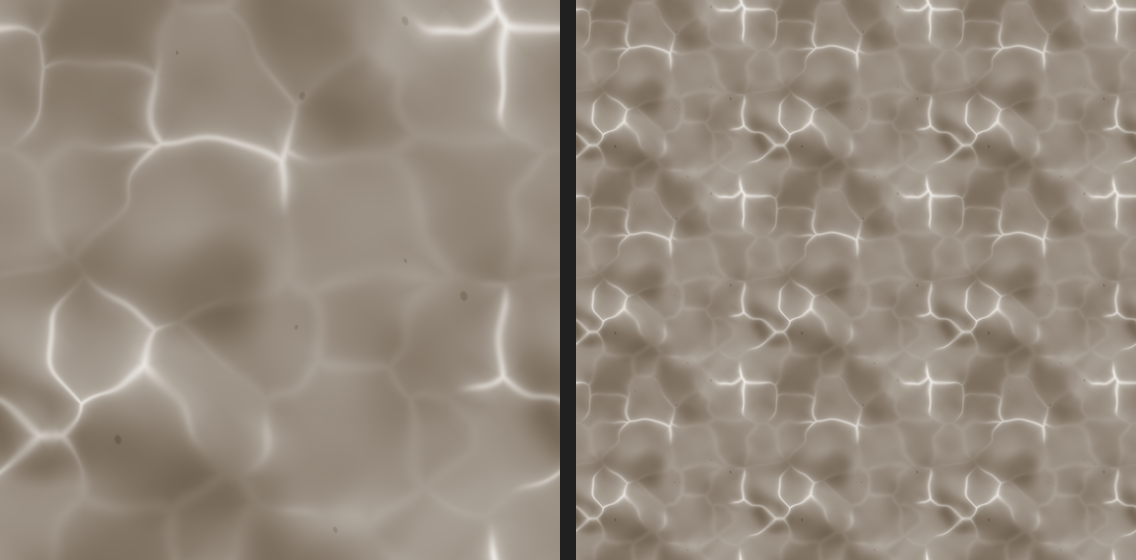
Left, the tile; right, the same tile 3 across and 3 down.
This texture is drawn by a Shadertoy shader. Its source:

```glsl
#define STONES 5.0
#define JITTER 0.85
#define SIZE_SPREAD 0.4
#define SQUARENESS 5.0
#define WARP 0.007
#define JOINT_WIDTH 0.006
#define HALO_WIDTH 0.016
#define BASE_TONE 0.335
#define DARK_TONE vec3(0.40, 0.34, 0.27)
#define LIGHT_TONE vec3(0.90, 0.885, 0.865)

const float TAU = 6.2831853;

vec3 hash3(vec2 cell, float seed) {
    vec3 q = fract(vec3(cell.xyx + seed) * vec3(0.1031, 0.1030, 0.0973));
    q += dot(q, q.yxz + 33.33);
    return fract((q.xxy + q.yzz) * q.zyx);
}

// Hash on an n by n torus; the half step keeps the wrap exact
vec3 wrapHash(vec2 cell, float n, float seed) {
    return hash3(floor(mod(cell + 0.5, n)), seed);
}

// Signed soft spots scattered on a wrapping grid
float blotches(vec2 uv, float n, float seed) {
    vec2 p = uv * n, base = floor(p);
    float sum = 0.0;
    for (int y = -1; y <= 1; y++)
    for (int x = -1; x <= 1; x++) {
        vec2 cell = base + vec2(x, y);
        vec3 h = wrapHash(cell, n, seed);
        vec2 v = p - cell - h.xy;
        float falloff = max(0.0, 1.0 - dot(v, v));
        sum += falloff * falloff * (2.0 * h.z - 1.0);
    }
    return sum;
}

// Squarish distance to a stone's centre: xy = gradient, z = distance, w = tint
vec4 stoneField(vec2 p, vec2 cell) {
    vec3 h = wrapHash(cell, STONES, 17.0);
    vec2 v = p - cell - 0.5 - JITTER * (h.xy - 0.5);
    vec2 a = abs(v) + 1e-3;
    float size = max(a.x, a.y);
    vec2 unit = a / size;
    float norm = pow(pow(unit.x, SQUARENESS) + pow(unit.y, SQUARENESS), 1.0 / SQUARENESS);
    vec2 slope = sign(v) * pow(unit / norm, vec2(SQUARENESS - 1.0));
    return vec4(slope, size * norm - SIZE_SPREAD * h.z, fract(h.z * 7.0) - 0.5);
}

// x = joint distance, y = corner distance, z = stone tint
vec3 stones(vec2 uv) {
    vec2 p = uv * STONES, base = floor(p);
    vec4 own = vec4(9.0);
    float second = 9.0, third = 9.0, joint = 9.0;
    for (int i = 0; i < 25; i++) {
        vec4 f = stoneField(p, base + vec2(i % 5 - 2, i / 5 - 2));
        third = min(third, max(second, f.z));
        second = min(second, max(own.z, f.z));
        if (f.z < own.z) own = f;
    }
    for (int i = 0; i < 25; i++) {
        vec4 f = stoneField(p, base + vec2(i % 5 - 2, i / 5 - 2));
        float gap = f.z - own.z;
        if (gap > 0.0) joint = min(joint, gap / max(length(f.xy - own.xy), 0.5));
    }
    return vec3(vec2(joint, 0.5 * (third - own.z)) / STONES, own.w);
}

// Sparse small oval pits
float pits(vec2 uv) {
    const float n = 8.0;
    vec2 p = uv * n, cell = floor(p);
    vec3 h = wrapHash(cell, n, 41.0);
    vec2 v = (p - cell - 0.2 - 0.6 * h.xy) / n;
    v.x += 0.4 * (h.x - 0.5) * v.y;
    float r = length(v * vec2(1.4, 1.0)) / mix(0.004, 0.011, h.y);
    return step(0.86, h.z) * (1.0 - smoothstep(0.5, 1.1, r));
}

void mainImage(out vec4 fragColor, in vec2 fragCoord) {
    vec2 uv = fragCoord / iResolution.xy;

    // Wrapping sine warp bends the joints; the shift keeps them off the border
    vec2 bent = uv + 0.5 / STONES
              + WARP * sin(TAU * (3.0 * uv.yx + vec2(0.1, 0.6)))
              + 0.35 * WARP * sin(TAU * (8.0 * uv.yx + 2.0 * uv + 0.3));
    vec3 stone = stones(bent);

    // Stains: broad clouds, finer mottling and a few deep patches
    vec2 drift = uv + 0.025 * sin(TAU * (2.0 * uv.yx + vec2(0.4, 0.0)));
    float tone = BASE_TONE
        + 0.11 * blotches(drift, 3.0, 5.0)
        + 0.11 * blotches(drift, 6.0, 23.0)
        + 0.04 * blotches(drift, 12.0, 31.0)
        - 0.24 * smoothstep(0.35, 1.1, blotches(drift, 5.0, 59.0));
    tone += 0.07 * stone.z * smoothstep(0.0, 0.025, stone.x);

    // Pale joints that swell, thin out and fade away
    float presence = smoothstep(-0.3, 0.3, blotches(uv, 4.0, 73.0));
    float swell = clamp(1.0 + 0.8 * blotches(uv, 9.0, 87.0), 0.5, 1.7);
    float across = stone.x / (JOINT_WIDTH * swell);
    float spread = stone.x / (HALO_WIDTH * swell);
    float core = exp(-across * across);
    float halo = 1.0 / (1.0 + spread * spread);
    float corner = exp(-stone.y / 0.014);
    tone += 0.25 * core * presence
          + 0.25 * halo * mix(0.3, 1.0, presence)
          + 0.20 * corner * presence;

    tone -= 0.13 * pits(uv);
    fragColor = vec4(mix(DARK_TONE, LIGHT_TONE, clamp(tone, 0.0, 1.1)), 1.0);
}
```
